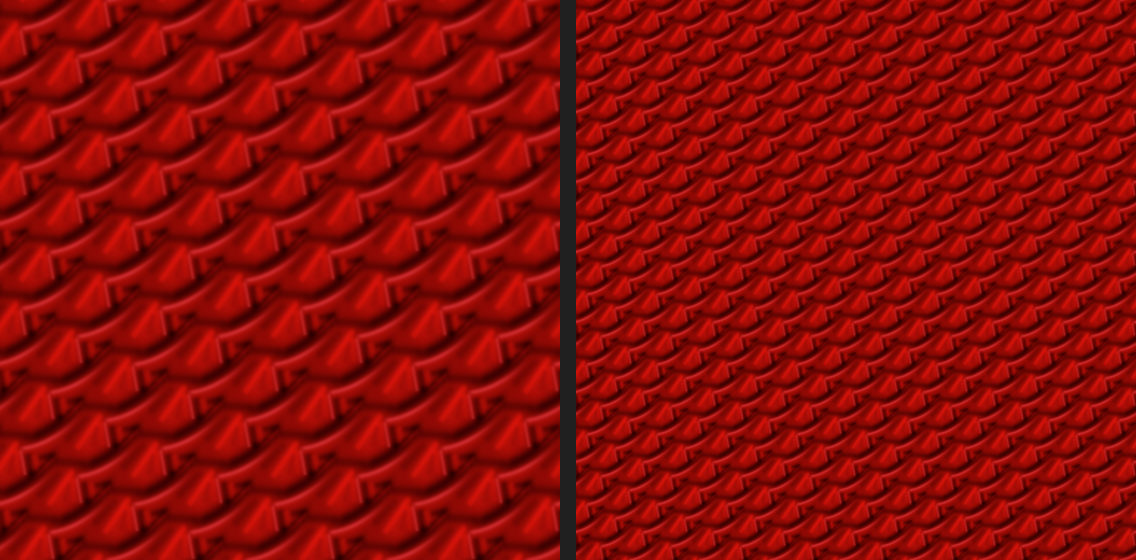
Left, the tile; right, the same tile 2 across and 2 down.
Write a Shadertoy shader that draws this pattern.

```glsl
const mat2 TO_LATTICE = mat2(8.0, 4.0, -4.0, 8.0); // whole numbers keep the tiling seamless
const vec2 PHASE = vec2(-0.01, 0.23);
const vec2 STEP_A = vec2(1.0, -0.5);               // lattice steps, in tenths of the canvas
const vec2 STEP_B = vec2(0.5, 1.0);
const float BASE_TONE = 0.51;
const float FOLD_WIDTH = 0.045;
const float VALLEY_WIDTH = 0.115;
const float VALLEY_DEPTH = 0.44;
const float BODY_LIGHT = 0.22;
const vec3 DARK = vec3(0.19, 0.0, 0.0);
const vec3 MID = vec3(0.56, 0.035, 0.015);
const vec3 LIGHT = vec3(0.85, 0.075, 0.04);
const vec3 SHEEN = vec3(0.84, 0.19, 0.21);

float bell(float d, float width) {
    d /= width;
    return exp(-d * d);
}

// Soft brush stroke along a segment
float stroke(vec2 p, vec2 a, vec2 b, float width) {
    vec2 ab = b - a;
    float t = clamp(dot(p - a, ab) / dot(ab, ab), 0.0, 1.0);
    return bell(length(p - a - ab * t), width);
}

float window(float x, float in0, float in1, float out0, float out1) {
    return smoothstep(in0, in1, x) * (1.0 - smoothstep(out0, out1, x));
}

// One crease: x is the change in tone, y the amount of sheen
vec2 crease(vec2 p) {
    // Raised body with a pointed top, cut off along its steep right side
    float side = p.x + 0.2 * p.y;
    float body = BODY_LIGHT * stroke(p, vec2(-0.12, -0.08), vec2(-0.28, -0.42), 0.20);
    body += 0.26 * stroke(p, vec2(-0.08, 0.08), vec2(-0.46, -0.46), 0.065);
    body += 0.14 * stroke(p, vec2(-0.05, -0.08), vec2(-0.02, -0.40), 0.07);
    body -= 0.08 * stroke(p, vec2(-0.12, -0.14), vec2(-0.20, -0.42), 0.05);
    body -= 0.16 * stroke(p, vec2(-0.30, 0.03), vec2(-0.64, -0.30), 0.09);
    float tone = body * (1.0 - smoothstep(-0.04, 0.08, side));

    // Curved fold sweeping up to the right, with the valley above it
    float x = clamp(p.x, 0.0, 1.5);
    float slope = 0.1 + 0.8 * x;
    float above = (p.y - x * (0.1 + 0.4 * x)) / sqrt(1.0 + slope * slope);
    float fold = window(p.x, -0.04, 0.12, 0.45, 1.12);
    tone += 0.16 * bell(above + 0.05, 0.08) * fold;
    tone -= VALLEY_DEPTH * bell(above - 0.17, VALLEY_WIDTH) * window(p.x, 0.0, 0.35, 0.85, 1.30);
    tone += 0.20 * bell(above - 0.16, 0.04) * window(p.x, 0.70, 0.90, 1.00, 1.20);
    tone -= 0.24 * stroke(p, vec2(-0.42, 0.27), vec2(0.08, 0.24), 0.10);

    // Hollow and small dimples beside the steep side
    tone -= 0.26 * stroke(p, vec2(0.15, -0.13), vec2(0.19, -0.42), 0.07);
    tone += 0.18 * stroke(p, vec2(0.27, -0.16), vec2(0.29, -0.34), 0.06);
    tone -= 0.20 * stroke(p, vec2(0.38, -0.15), vec2(0.60, -0.10), 0.06);
    tone += 0.12 * stroke(p, vec2(0.36, -0.27), vec2(0.58, -0.23), 0.06);

    float sheen = 0.75 * bell(above, FOLD_WIDTH) * fold;
    sheen += 0.50 * stroke(p, vec2(0.02, -0.06), vec2(0.09, -0.44), 0.035);
    return vec2(tone, sheen);
}

void mainImage(out vec4 fragColor, in vec2 fragCoord) {
    vec2 uv = fragCoord / iResolution.xy;
    vec2 cell = fract(TO_LATTICE * uv - PHASE) - 0.5;
    vec2 local = cell.x * STEP_A + cell.y * STEP_B;

    // Overlapping neighbours
    vec2 shade = vec2(BASE_TONE, 0.0);
    for (int j = -2; j <= 2; j++) {
        for (int i = -2; i <= 2; i++) {
            shade += crease(local - float(i) * STEP_A - float(j) * STEP_B);
        }
    }

    // Satin colour ramp
    float tone = clamp(shade.x, 0.0, 1.0);
    vec3 color = mix(DARK, MID, min(tone * 2.0, 1.0));
    color = mix(color, LIGHT, max(tone * 2.0 - 1.0, 0.0));
    color = mix(color, SHEEN, clamp(shade.y, 0.0, 1.0));
    fragColor = vec4(color, 1.0);
}
```
